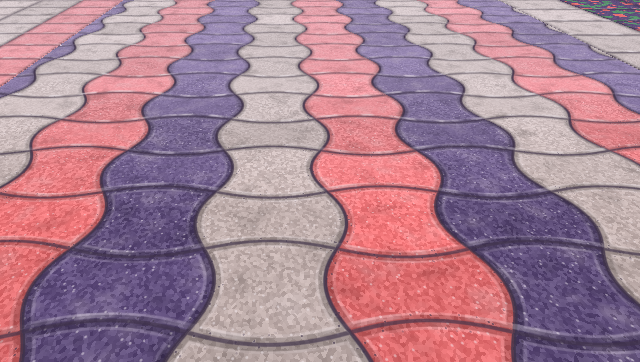
Give the GLSL for this texture, as a Shadertoy shader.

```glsl
const float PI = 3.14159265;
const vec3 RED_NEAR = vec3(0.92, 0.45, 0.46), RED_FAR = vec3(0.92, 0.65, 0.69);
const vec3 PURPLE_NEAR = vec3(0.38, 0.31, 0.49), PURPLE_FAR = vec3(0.61, 0.55, 0.71);
const vec3 GREY_NEAR = vec3(0.75, 0.68, 0.67), GREY_FAR = vec3(0.83, 0.78, 0.79);
const vec3 JOINT = vec3(0.25, 0.20, 0.29);
const vec3 GLINT = vec3(0.97, 0.94, 0.96);
const vec3 GREEN = vec3(0.35, 0.58, 0.43);

float hash(vec2 p) {
    vec3 h = fract(p.xyx * vec3(0.1031, 0.1030, 0.0973));
    h += dot(h, h.yzx + 33.33);
    return fract((h.x + h.y) * h.z);
}

// Cellular noise: distance to the nearest point and that point's random value
vec2 cellular(vec2 p) {
    vec2 cell = floor(p), nearest = vec2(9.0, 0.0);
    for (int j = -1; j <= 1; j++)
    for (int i = -1; i <= 1; i++) {
        vec2 c = cell + vec2(i, j);
        vec2 point = c + vec2(hash(c), hash(c + 71.0));
        float d = length(p - point);
        if (d < nearest.x) nearest = vec2(d, hash(c + 137.0));
    }
    return nearest;
}

// Layered sines in the range -1 to 1
float patches(vec2 p) {
    float sum = 0.0, gain = 0.5;
    for (int i = 0; i < 4; i++) {
        sum += gain * sin(p.x + 1.7 * sin(p.y)) * cos(p.y - 1.3 * sin(p.x));
        p = mat2(1.5, 1.1, -1.1, 1.5) * p + 2.3;
        gain *= 0.55;
    }
    return sum;
}

// Antialiased line that fades as it becomes thinner than a pixel
float lineMask(float d, float halfWidth, float pixel) {
    float soft = max(pixel, 0.004);
    float cover = min(1.0, 2.0 * halfWidth / soft);
    return cover * (1.0 - smoothstep(halfWidth - 0.5 * soft, halfWidth + soft, d));
}

// Bends a unit grid into alternating barrel and waisted pavers
vec2 bendGrid(vec2 p, float bend) {
    return p + bend * vec2(cos(PI * p.x) * sin(PI * p.y),
                          -sin(PI * p.x) * cos(PI * p.y));
}

vec3 paverColor(float column, float far) {
    float kind = mod(column, 3.0);
    if (kind < 0.5) return mix(RED_NEAR, RED_FAR, far);
    if (kind < 1.5) return mix(PURPLE_NEAR, PURPLE_FAR, far);
    return mix(GREY_NEAR, GREY_FAR, far);
}

void mainImage(out vec4 fragColor, in vec2 fragCoord) {
    // Perspective: canvas to paver columns and rows
    vec2 canvas = fragCoord / iResolution.xy;
    float drop = 1.300 - canvas.y;
    float side = (canvas.x - 0.434) * iResolution.x / iResolution.y / drop;
    vec2 ground = vec2((side - 0.165) / 0.372, 5.213 / drop - 0.28);
    float far = smoothstep(0.30, 1.0, canvas.y);

    // Wavy path with straight lanes on either side
    vec2 grid = bendGrid(ground, 0.127);
    if (ground.x < -4.25) grid = ground - vec2(0.75, 0.0);
    if (ground.x > 5.0) grid = vec2(5.0 + (ground.x - 5.0) / 1.5, ground.y * 0.7);
    vec2 pixel = min(fwidth(grid), vec2(0.3));
    vec2 id = floor(grid), f = fract(grid);
    vec2 edge = min(f, 1.0 - f);
    float column = id.x > 5.5 ? 7.0 : max(id.x, -7.0);

    // Base colour with tile variation and worn patches
    vec3 color = paverColor(column, far);
    float wear = patches(ground * vec2(5.0, 4.0) + 3.0 * hash(id));
    color *= 1.0 + 0.10 * (hash(id + 19.0) - 0.5);
    color = mix(color, GREY_FAR, 0.22 * smoothstep(0.0, 0.8, wear));
    color *= 1.0 - 0.12 * smoothstep(0.0, 0.8, -wear);
    if (id.x > 5.5) {
        color = mix(PURPLE_NEAR, GREEN, smoothstep(0.1, 0.3, wear));
        color = mix(color, RED_NEAR, smoothstep(0.2, 0.4, -wear));
    }

    // Stone grain and scattered pale chips
    vec2 grain = cellular(ground * vec2(42.0, 26.0));
    vec2 chip = cellular(ground * vec2(17.0, 11.0));
    float detail = 1.0 - 0.65 * smoothstep(0.012, 0.06, pixel.y);
    color += detail * 0.15 * (grain.y - 0.5);
    float speck = step(0.78, chip.y) * (1.0 - smoothstep(0.06, 0.22, chip.x));
    color = mix(color, GLINT, 0.45 * detail * speck);

    // Rounded shoulder: shaded rim and pale inner groove
    float rim = min(edge.x, edge.y * 0.8);
    float rimPixel = max(pixel.x, pixel.y * 0.8);
    color *= 1.0 - 0.17 * lineMask(rim, 0.055, rimPixel);
    float groove = lineMask(abs(rim - 0.068), 0.010, rimPixel);
    color = mix(color, GLINT, 0.28 * groove * (0.6 + 0.4 * wear));

    // Dark joints, then sun catching the near lips
    float sideJoint = lineMask(edge.x, 0.013, pixel.x);
    float crossJoint = lineMask(edge.y, 0.018, pixel.y);
    color = mix(color, JOINT, max(0.85 * sideJoint, 0.65 * crossJoint));
    float lip = lineMask(abs(f.y - 0.065), 0.028, pixel.y);
    float sun = smoothstep(-0.3, 0.5, patches(ground * vec2(7.0, 3.0) + 9.0));
    color = mix(color, GLINT, lip * sun * mix(0.25, 0.75, far));

    // Loose grit near joints
    float grit = step(0.94, grain.y) * (1.0 - smoothstep(0.15, 0.4, grain.x));
    color = mix(color, JOINT, 0.6 * detail * grit * (1.0 - smoothstep(0.04, 0.12, rim)));
    fragColor = vec4(clamp(color, 0.0, 1.0), 1.0);
}
```
